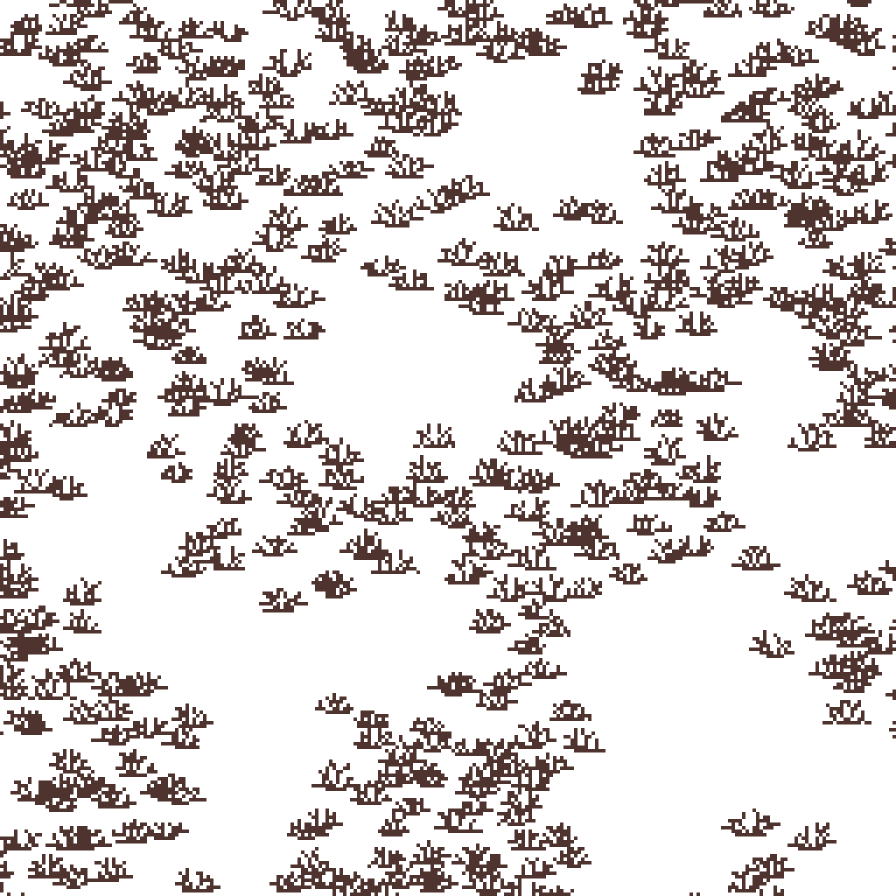
This pattern is drawn by a WebGL 1 fragment shader. Its source:

```glsl
precision highp float;
// Scattered pixel-art shrubs: dark forked twigs on short ground lines over white.

uniform vec2 u_resolution;

const vec3 PAPER = vec3(1.0);
const vec3 TWIG = vec3(0.31, 0.20, 0.18);
const float DOTS = 256.0;              // square dots across the canvas
const vec2 SPACING = vec2(15.0, 11.0); // dots between neighbouring shrubs
const float HALF_WIDTH = 0.52;         // twig half width, in dots
const float STEM_LENGTH = 3.5;
const float PRONG_LENGTH = 3.0;
const float FAN = 1.15;                // widest stem angle from vertical
const float PATCH_SIZE = 36.0;         // dots across a thicket or clearing
const float MAIN_THRESHOLD = 0.33;     // patch level needed by the main layer
const float EXTRA_THRESHOLD = 0.55;    // patch level needed by the extra layer
const int STEMS = 4;

float hash(vec2 p) {
  vec3 q = fract(vec3(p.xyx) * 0.1031);
  q += dot(q, q.yzx + 33.33);
  return fract((q.x + q.y) * q.z);
}

float valueNoise(vec2 p) {
  vec2 i = floor(p);
  vec2 f = fract(p);
  f = f * f * (3.0 - 2.0 * f);
  return mix(mix(hash(i), hash(i + vec2(1.0, 0.0)), f.x),
             mix(hash(i + vec2(0.0, 1.0)), hash(i + 1.0), f.x), f.y);
}

float segmentDistance(vec2 p, vec2 a, vec2 b) {
  vec2 ap = p - a;
  vec2 ab = b - a;
  return length(ap - ab * clamp(dot(ap, ab) / dot(ab, ab), 0.0, 1.0));
}

// Unit vector at an angle measured from straight up.
vec2 heading(float angle) {
  return vec2(sin(angle), cos(angle));
}

// Distance to a shrub rooted at the origin: a ground line and a fan of forks.
float shrubDistance(vec2 p, vec2 seed) {
  float size = mix(0.78, 1.15, hash(seed + 3.7));
  float ground = mix(1.0, 4.0, hash(seed + 8.1));
  float shift = floor(hash(seed + 5.9) * 3.0) - 1.0;
  float d = segmentDistance(p, vec2(shift - ground, 0.0), vec2(shift + ground, 0.0));
  for (int i = 0; i < STEMS; i++) {
    float k = float(i);
    vec2 stemSeed = seed + 17.3 * (k + 1.0);
    float angle = FAN * (2.0 * k / float(STEMS - 1) - 1.0);
    angle += 0.5 * (hash(stemSeed) - 0.5);
    float reach = size * (1.0 - 0.15 * abs(angle)) * mix(0.8, 1.2, hash(stemSeed + 2.3));
    vec2 root = vec2(sin(angle), 0.0);
    vec2 knee = root + heading(angle) * STEM_LENGTH * reach;
    float spread = mix(0.45, 0.8, hash(stemSeed + 6.1));
    float lift = angle * 0.75;
    vec2 left = knee + heading(lift - spread) * PRONG_LENGTH * reach;
    vec2 right = knee + heading(lift + spread) * PRONG_LENGTH * reach;
    d = min(d, segmentDistance(p, root, knee));
    d = min(d, min(segmentDistance(p, knee, left), segmentDistance(p, knee, right)));
  }
  return d;
}

// One jittered layer; shrubs grow upward, so only this row and the one below matter.
float shrubLayer(vec2 dot2, float seed, float threshold, float scatter) {
  vec2 offset = SPACING * 0.5 * seed;
  vec2 home = floor((dot2 + offset) / SPACING);
  float d = DOTS;
  for (int y = -1; y <= 0; y++) {
    for (int x = -1; x <= 1; x++) {
      vec2 id = home + vec2(float(x), float(y));
      vec2 key = id + 71.0 * (seed + 1.0);
      vec2 jitter = vec2(hash(key), hash(key + 41.9));
      vec2 root = floor((id + mix(vec2(0.1), vec2(0.9), jitter)) * SPACING - offset) + 0.5;
      vec2 local = dot2 - root;
      bool near = abs(local.x) < 9.0 && local.y > -2.0 && local.y < 10.0;
      if (near) {
        float level = valueNoise(root / PATCH_SIZE + 23.0);
        level += scatter * (hash(key + 13.7) - 0.5);
        if (level > threshold) d = min(d, shrubDistance(local, key));
      }
    }
  }
  return d;
}

// Ink of the square dot that holds a canvas position.
float inkAt(vec2 canvas) {
  vec2 center = floor(canvas * DOTS) + 0.5;
  float d = min(shrubLayer(center, 0.0, MAIN_THRESHOLD, 0.15),
                shrubLayer(center, 1.0, EXTRA_THRESHOLD, 0.5));
  return step(d, HALF_WIDTH);
}

void main() {
  // Four samples per pixel smooth the dot edges at any size.
  float ink = 0.0;
  for (int i = 0; i < 4; i++) {
    float k = float(i);
    vec2 corner = vec2(mod(k, 2.0), floor(k * 0.5)) - 0.5;
    ink += 0.25 * inkAt((gl_FragCoord.xy + 0.5 * corner) / u_resolution.y);
  }
  gl_FragColor = vec4(mix(PAPER, TWIG, ink), 1.0);
}
```
